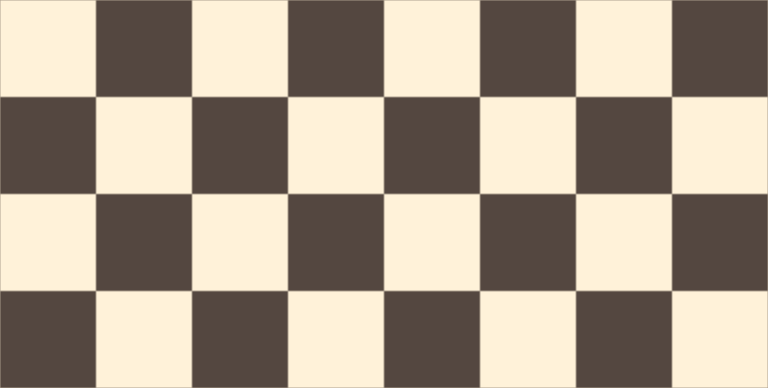
A WebGL 2 fragment shader for this pattern:

```glsl
#version 300 es
precision highp float;

uniform vec2 u_resolution;
out vec4 fragColor;

const vec2 CELLS = vec2(8.0, 4.0);          // even counts, so the board wraps
const vec3 BROWN = vec3(0.33, 0.28, 0.25);
const vec3 CREAM = vec3(1.0, 0.95, 0.85);
const float EDGE_SOFTNESS = 0.010;          // half width, in cells

// Signed distance to the nearest cell border: positive in even cells
vec2 signedBorder(vec2 p) {
    return 0.5 - abs(mod(p + 0.5, 2.0) - 1.0);
}

// Square wave from -1 to 1 with softened steps
vec2 softSquare(vec2 p, vec2 halfWidth) {
    return clamp(signedBorder(p) / halfWidth, -1.0, 1.0);
}

// 1 where column and row have the same parity, 0 elsewhere
float checker(vec2 p, vec2 halfWidth) {
    vec2 wave = softSquare(p, halfWidth);
    return 0.5 + 0.5 * wave.x * wave.y;
}

void main() {
    vec2 p = gl_FragCoord.xy / u_resolution * CELLS;
    vec2 pixel = CELLS / u_resolution;

    // Never sharper than one pixel
    vec2 halfWidth = max(vec2(EDGE_SOFTNESS), 0.5 * pixel);

    vec3 color = mix(CREAM, BROWN, checker(p, halfWidth));
    fragColor = vec4(color, 1.0);
}
```
